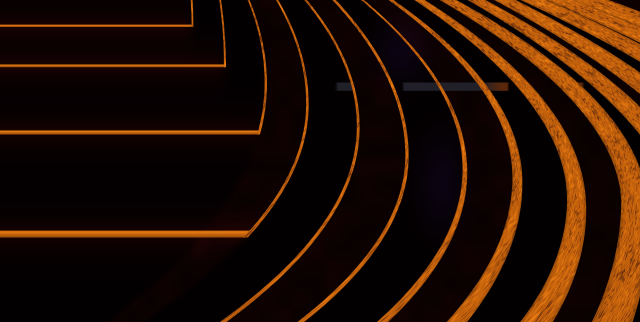
A WebGL 2 fragment shader for this background:

```glsl
#version 300 es
precision highp float;
// Nested amber wooden bands sweeping over black, joined to straight glowing rails at the left.
#define UNITS 386.5          // design units per canvas height
#define BANDS 15
#define RAILS 4
#define FIRST_X 230.0        // where the first band meets the top edge
#define SPACING 34.2         // gap between bands along the top edge
#define RAIL_GLOW 0.10
#define HAZE 0.035
#define GRAIN 0.42

uniform vec2 u_resolution;
out vec4 fragColor;

const vec3 BLACK = vec3(0.012, 0.0, 0.002);
const vec3 DARK_RED = vec3(1.0, 0.09, 0.08);
const vec3 BROWN = vec3(0.39, 0.17, 0.05);
const vec3 AMBER = vec3(0.76, 0.375, 0.045);
const vec3 GOLD = vec3(0.92, 0.49, 0.07);
const vec3 SLATE = vec3(0.14, 0.14, 0.18);
const vec3 VIOLET = vec3(0.035, 0.012, 0.07);

// Per-band shape: furthest reach, its depth, lower curvature and thickness
const float REACH[BANDS] = float[](231., 270., 319., 369., 430., 488.5, 558., 621., 692., 762., 835., 915., 1010., 1090., 1170.);
const float DEPTH[BANDS] = float[](31., 79., 100., 125., 152., 187., 205., 216., 245., 252., 290., 320., 330., 340., 350.);
const float BEND[BANDS] = float[](1., 1., 2.3, 2.9, 2.95, 3.2, 3., 2.5, 2.4, 1.5, 1.5, 1.5, 1.5, 1.5, 1.5);
const float THICK[BANDS] = float[](2.4, 2.6, 3., 3.2, 3.5, 4.2, 5.8, 12., 23., 33., 35., 40., 43., 48., 52.);
const float RAIL_Y[RAILS] = float[](31., 79., 159., 281.);
const float RAIL_THICK[RAILS] = float[](2.8, 3.2, 4.8, 8.);

float hash(vec2 p) {
    p = fract(p * vec2(0.1031, 0.1137));
    p += dot(p, p.yx + 33.33);
    return fract((p.x + p.y) * p.x * 7.31);
}

float noise(vec2 p) {
    vec2 i = floor(p), f = fract(p);
    f = f * f * (3.0 - 2.0 * f);
    return mix(mix(hash(i), hash(i + vec2(1, 0)), f.x),
               mix(hash(i + vec2(0, 1)), hash(i + vec2(1, 1)), f.x), f.y);
}

// Antialiased coverage of a signed distance
float cover(float d, float px) {
    return clamp(0.5 - d / px, 0.0, 1.0);
}

float span(float v, float lo, float hi, float soft) {
    return smoothstep(lo - soft, lo + soft, v) * (1.0 - smoothstep(hi - soft, hi + soft, v));
}

// Band centre (x) and slope (y) at depth y: two parabolas meeting at the reach
vec2 bandCurve(int i, float y) {
    float top = FIRST_X + SPACING * float(i);
    float dy = y - DEPTH[i];
    float k = dy < 0.0 ? (REACH[i] - top) / (DEPTH[i] * DEPTH[i]) : BEND[i] * 0.001;
    return vec2(REACH[i] - k * dy * dy, -2.0 * k * dy);
}

vec3 wood(float across, float along, float seed) {
    float fine = noise(vec2(across * 0.75 + along * 0.12, along * 0.3) + seed * 37.0);
    float broad = noise(vec2(across * 0.2, along * 0.05) + seed * 19.0);
    float tone = 0.5 + GRAIN * (1.4 * (fine - 0.5) + 0.7 * (broad - 0.5));
    return mix(mix(BROWN, AMBER, smoothstep(0.0, 0.5, tone)), GOLD, smoothstep(0.5, 0.95, tone));
}

void main() {
    float px = UNITS / u_resolution.y;
    vec2 p = vec2(gl_FragCoord.x, u_resolution.y - gl_FragCoord.y) * px;
    vec3 color = BLACK;

    // Violet reflections
    color += VIOLET * exp(-dot((p - vec2(482, 62)) / vec2(28, 35), (p - vec2(482, 62)) / vec2(28, 35)));
    color += VIOLET * exp(-dot((p - vec2(530, 220)) / vec2(25, 50), (p - vec2(530, 220)) / vec2(25, 50)));

    // Red haze in every other gap
    float haze = 0.0;
    for (int i = 2; i < BANDS; i++) {
        float side = smoothstep(-8.0, 8.0, p.x - bandCurve(i, p.y).x);
        haze += i % 2 == 0 ? side : -side;
    }
    color += DARK_RED * HAZE * clamp(haze, 0.0, 1.0) * (0.5 + noise(p * 0.05));

    // Pale horizontal strip behind the bands
    float strip = span(p.x, 404.0, 424.0, 3.0) + span(p.x, 484.0, 610.0, 2.0) + span(p.x, 676.0, 700.0, 2.0);
    vec3 stripColor = mix(SLATE, BROWN, smoothstep(575.0, 605.0, p.x));
    color = mix(color, stripColor, strip * span(p.y, 99.0, 109.0, 1.0) * 0.9);

    // Straight rails with a soft red glow
    for (int i = 0; i < RAILS; i++) {
        float d = p.y - RAIL_Y[i], halfT = 0.5 * RAIL_THICK[i];
        float edge = p.x - bandCurve(i, p.y).x;
        float inside = cover(edge, px);
        color += DARK_RED * RAIL_GLOW * exp(-abs(d) / 13.0) * (1.0 - smoothstep(-12.0, 10.0, edge));
        vec3 rail = mix(GOLD, AMBER * 0.85, smoothstep(-halfT, halfT, d));
        color = mix(color, rail, inside * cover(abs(d) - halfT, px * (1.0 + 0.25 * float(i))));
    }

    // Curved wooden bands, widening with depth
    for (int i = 0; i < BANDS; i++) {
        vec2 c = bandCurve(i, p.y);
        float d = (p.x - c.x) * inversesqrt(1.0 + c.y * c.y);
        float width = max(THICK[i] * (0.3 + 0.7 * p.y / DEPTH[i]), 2.3);
        if (i < 6) width = max(2.3, THICK[i] * (0.75 + 0.25 * p.y / DEPTH[i]));
        float mask = cover(abs(d) - 0.5 * width, px);
        if (i < RAILS) mask *= cover(p.y - RAIL_Y[i] - 0.5 * RAIL_THICK[i], px);
        vec3 tint = wood(d, p.y + 0.5 * p.x, float(i));
        tint *= 1.0 - 0.2 * smoothstep(0.3, 0.5, abs(d) / width);
        color = mix(color, tint, mask);
    }
    fragColor = vec4(color, 1.0);
}
```
